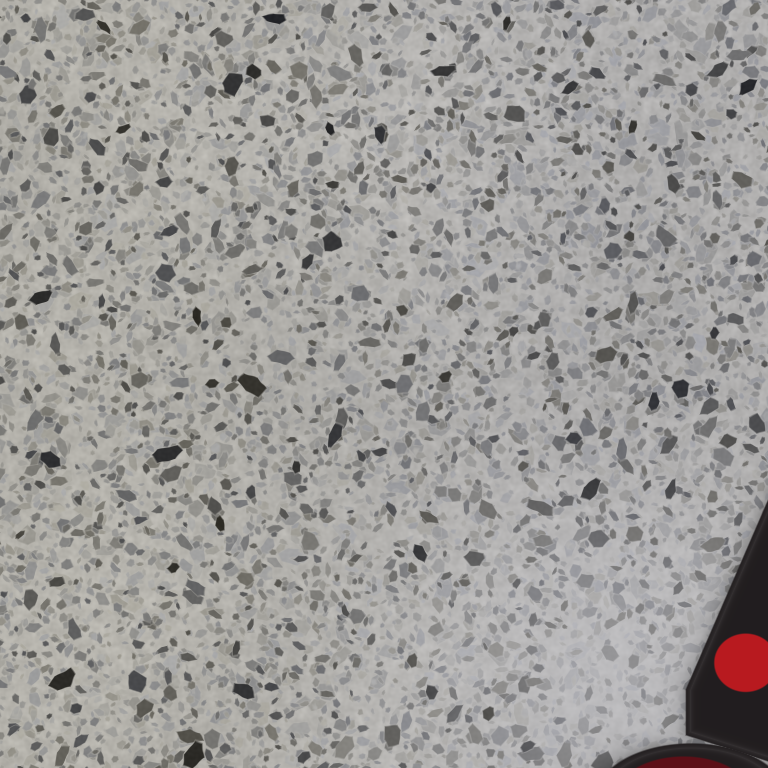
Give the GLSL for this texture, as a WebGL 2 fragment shader.

```glsl
#version 300 es
precision highp float;
// Terrazzo floor: layers of angular stone chips set in pale mottled cement.
// Each chip is a random stretched polygon on a jittered grid; a soft glare and
// a dark moulded handle with a red button lie in the lower right corner.

uniform vec2 u_resolution;
out vec4 fragColor;

const float TAU = 6.2831853;
const int CHIP_SIDES = 6;
const float CHIP_MIN = 0.19;        // chip radius, in grid cells
const float CHIP_MAX = 0.42;
const float MAX_STRETCH = 1.5;
const float EDGE_SOFTNESS = 0.0013; // in canvas units
const float RIM_WIDTH = 0.0016;
const float RIM_STRENGTH = 0.4;
const vec3 CEMENT = vec3(0.705, 0.700, 0.690);
const vec3 GLARE = vec3(0.765, 0.765, 0.785);
const vec2 GLARE_CENTER = vec2(0.83, 0.10);
const vec3 HANDLE = vec3(0.13, 0.115, 0.12);
const vec3 BUTTON_RED = vec3(0.72, 0.10, 0.12);
const vec3 DEEP_RED = vec3(0.36, 0.06, 0.09);

vec2 hash2(vec2 p) {
    vec3 q = fract(p.xyx * vec3(0.1031, 0.1030, 0.0973));
    q += dot(q, q.yzx + 33.33);
    return fract((q.xx + q.yz) * q.zy);
}

float cornerGradient(vec2 cell, vec2 corner, vec2 f) {
    float a = TAU * hash2(cell + corner + 71.0).x;
    return dot(vec2(cos(a), sin(a)), f - corner);
}

float gradientNoise(vec2 p) {
    vec2 i = floor(p), f = fract(p);
    vec2 u = f * f * f * (f * (f * 6.0 - 15.0) + 10.0);
    vec2 e = vec2(1.0, 0.0);
    return mix(mix(cornerGradient(i, e.yy, f), cornerGradient(i, e.xy, f), u.x),
               mix(cornerGradient(i, e.yx, f), cornerGradient(i, e.xx, f), u.x), u.y);
}

float coverage(float d, float soft) {
    return 1.0 - smoothstep(-soft, soft, d);
}

// Signed distance to a convex polygon with uneven sides
float chipDistance(vec2 q, float radius, vec2 seed) {
    float d = -1.0;
    for (int k = 0; k < CHIP_SIDES; k++) {
        vec2 h = hash2(seed + float(k) * 17.3);
        float a = TAU * (float(k) + 0.5 * h.x) / float(CHIP_SIDES);
        d = max(d, dot(q, vec2(cos(a), sin(a))) - radius * mix(0.75, 1.1, h.y));
    }
    return d;
}

// Scatter one size class of chips over the colour below
vec3 addChips(vec3 col, vec2 p, float cells, float density, vec2 tones, float soft) {
    vec2 g = p * cells + cells * 0.37;
    vec2 base = floor(g);
    for (int y = -1; y <= 1; y++) {
        for (int x = -1; x <= 1; x++) {
            vec2 id = base + vec2(x, y);
            vec2 seed = id + cells * 3.0;
            vec2 pick = hash2(seed + 5.1);
            if (pick.x > density) continue;
            vec2 shape = hash2(seed + 23.7);
            vec2 tint = hash2(seed + 41.9);
            vec2 q = g - id - 0.5 - 0.8 * (hash2(seed) - 0.5);
            float a = TAU * pick.y;
            q = mat2(cos(a), -sin(a), sin(a), cos(a)) * q;
            float stretch = mix(1.0, MAX_STRETCH, shape.y);
            q *= vec2(1.0 / stretch, stretch);
            float radius = mix(CHIP_MIN, CHIP_MAX, shape.x * shape.x);
            float d = chipDistance(q, radius, seed + 60.0) / cells;
            vec3 stone = vec3(mix(tones.x, tones.y, tint.x));
            stone += (tint.y - 0.45) * vec3(0.025, 0.012, -0.03);
            col = mix(col, CEMENT, RIM_STRENGTH * coverage(d - RIM_WIDTH, soft));
            col = mix(col, stone, coverage(d, soft));
        }
    }
    return col;
}

float ellipseDistance(vec2 p, vec2 center, vec2 radii) {
    return (length((p - center) / radii) - 1.0) * min(radii.x, radii.y);
}

vec3 addHandle(vec3 col, vec2 p, float soft) {
    float slant = dot(p - vec2(0.905, 0.13), normalize(vec2(-0.219, 0.095)));
    float foot = dot(p - vec2(0.892, 0.043), normalize(vec2(-0.028, -0.088)));
    float arm = max(max(slant, 0.893 - p.x), foot);
    float knob = ellipseDistance(p, vec2(0.90, -0.04), vec2(0.125, 0.072));
    float body = min(arm, knob);
    col *= 1.0 - 0.22 * exp(-max(body, 0.0) * 90.0);
    vec3 plastic = HANDLE + 0.07 * exp(-abs(body + 0.006) * 350.0);
    col = mix(col, plastic, coverage(body, soft));
    float inlay = ellipseDistance(p, vec2(0.89, -0.04), vec2(0.09, 0.055));
    col = mix(col, DEEP_RED, coverage(inlay, soft));
    float button = ellipseDistance(p, vec2(0.971, 0.137), vec2(0.041, 0.038));
    return mix(col, BUTTON_RED, coverage(button, soft));
}

void main() {
    float side = min(u_resolution.x, u_resolution.y);
    vec2 p = gl_FragCoord.xy / side;
    float soft = max(EDGE_SOFTNESS, 0.75 / side);
    vec2 w = p + 0.0018 * vec2(gradientNoise(p * 75.0), gradientNoise(p * 75.0 + 31.0));

    // Cement, then pale to black chips
    vec3 col = CEMENT + 0.05 * gradientNoise(p * 48.0) + 0.04 * gradientNoise(p * 110.0);
    col = addChips(col, w, 30.0, 0.85, vec2(0.59, 0.68), soft);
    col = addChips(col, w, 71.0, 0.75, vec2(0.54, 0.68), soft);
    col = addChips(col, w, 45.0, 0.55, vec2(0.45, 0.62), soft);
    col = addChips(col, w, 61.0, 0.28, vec2(0.31, 0.53), soft);
    col = addChips(col, w, 35.0, 0.32, vec2(0.27, 0.50), soft);
    col = addChips(col, w, 28.0, 0.06, vec2(0.13, 0.24), soft);

    // Fine grain, uneven light and glare
    col += 0.025 * gradientNoise(p * 190.0);
    col *= 1.0 + 0.05 * gradientNoise(p * 3.0 + 8.0);
    col *= mix(vec3(1.0, 0.995, 0.97), vec3(1.0, 1.0, 1.01), smoothstep(0.1, 0.8, p.x));
    vec2 away = p - GLARE_CENTER;
    col = mix(col, GLARE, 0.5 * exp(-dot(away, away) * 16.0));

    fragColor = vec4(clamp(addHandle(col, p, soft), 0.0, 1.0), 1.0);
}
```
